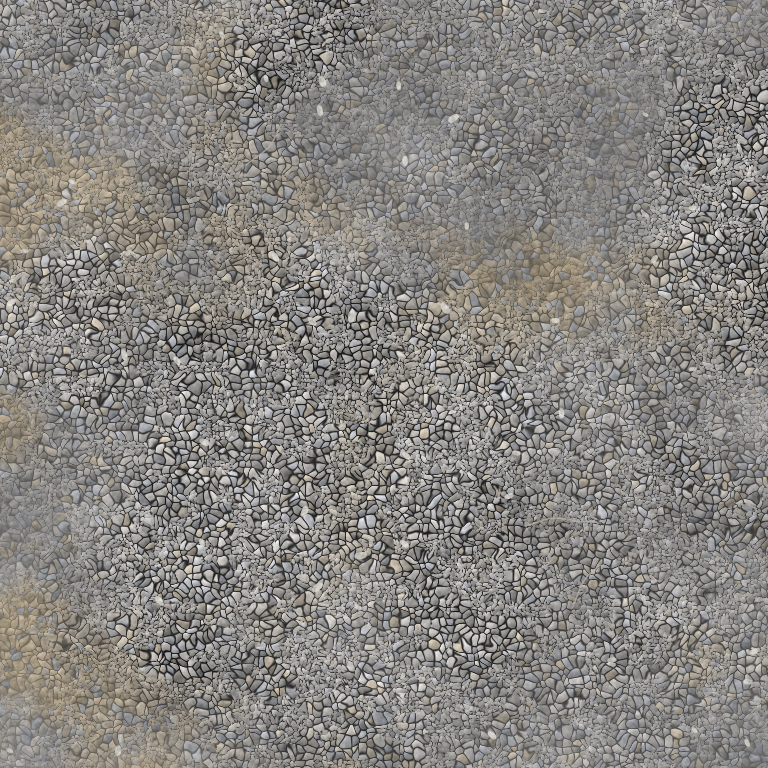
A WebGL 1 fragment shader for this texture:

```glsl
precision highp float;
// Grey gravelly soil: loose angular grains between dusty, packed patches.

uniform vec2 u_resolution;

const vec3 NEUTRAL = vec3(1.015, 1.0, 0.985);
const vec3 OCHRE = vec3(1.09, 1.0, 0.85);
const vec3 SLATE = vec3(0.98, 1.0, 1.04);
const vec3 PEBBLE = vec3(0.84, 0.83, 0.80);
const vec3 STRAW = vec3(0.72, 0.69, 0.64);
const vec2 LIGHT = vec2(-0.5, 0.85);

float hash(vec2 p) {
  return fract(sin(dot(p, vec2(127.1, 311.7))) * 43758.5453);
}

vec2 hash2(vec2 p) {
  return vec2(hash(p), hash(p + 57.3));
}

float noise(vec2 p) {
  vec2 i = floor(p);
  vec2 f = fract(p);
  f = f * f * (3.0 - 2.0 * f);
  return mix(mix(hash(i), hash(i + vec2(1.0, 0.0)), f.x),
             mix(hash(i + vec2(0.0, 1.0)), hash(i + 1.0), f.x), f.y);
}

float fbm(vec2 p) {
  float sum = 0.0;
  float amp = 0.533;
  for (int i = 0; i < 4; i++) {
    sum += amp * noise(p);
    p = mat2(1.6, 1.2, -1.2, 1.6) * p + 7.7;
    amp *= 0.5;
  }
  return sum;
}

// Cellular grains: x = gap distance, y = random tone, z = lit slope, w = random tint
vec4 grains(vec2 p) {
  vec2 cell = floor(p);
  float nearest = 8.0;
  float second = 8.0;
  vec2 id = cell;
  vec2 offset = vec2(0.0);
  for (int y = -1; y <= 1; y++) {
    for (int x = -1; x <= 1; x++) {
      vec2 c = cell + vec2(float(x), float(y));
      vec2 d = p - c - 0.08 - 0.84 * hash2(c);
      float dist = length(d) + 0.12 * hash(c + 19.1);
      if (dist < nearest) {
        second = nearest;
        nearest = dist;
        id = c;
        offset = d;
      } else {
        second = min(second, dist);
      }
    }
  }
  return vec4(second - nearest, hash(id + 3.7), dot(offset, LIGHT), hash(id + 81.9));
}

float lobe(vec2 p, vec2 center, vec2 radius) {
  return 1.0 - smoothstep(0.65, 1.15, length((p - center) / radius));
}

// How loose the soil is: 0 = smooth dust, 1 = open gravel
float looseness(vec2 p) {
  vec2 q = p + 0.16 * (vec2(fbm(p * 5.0), fbm(p * 5.0 + 31.0)) - 0.5);
  float open = lobe(q, vec2(0.42, 0.34), vec2(0.32, 0.36));
  open = max(open, lobe(q, vec2(0.92, 0.73), vec2(0.16, 0.22)));
  open = max(open, lobe(q, vec2(0.04, 0.57), vec2(0.18, 0.13)));
  open = max(open, lobe(q, vec2(0.37, 0.97), vec2(0.09, 0.10)));
  return clamp(0.34 + 0.6 * open + 1.3 * (fbm(p * 6.0 + 4.0) - 0.5), 0.0, 1.0);
}

// Sparse pale pebbles, one candidate per cell
float pebbles(vec2 p, float count, float soft) {
  vec2 id = floor(p * count);
  vec2 d = p - (id + 0.2 + 0.6 * hash2(id)) / count;
  float angle = 6.283 * hash(id + 5.0);
  float shape = length(d) * (1.0 + 0.3 * sin(2.0 * atan(d.y, d.x) + angle));
  float radius = mix(0.003, 0.006, hash(id + 9.0));
  return step(0.86, hash(id + 2.0)) * (1.0 - smoothstep(radius - soft, radius + soft, shape));
}

// Thin bent fibre through a random place
float fibre(vec2 p, float seed, float soft) {
  vec2 d = p - (0.1 + 0.8 * hash2(vec2(seed, 4.0)));
  float a = 6.283 * hash(vec2(seed, 8.0));
  d = mat2(cos(a), -sin(a), sin(a), cos(a)) * d;
  float reach = mix(0.018, 0.045, hash(vec2(seed, 6.0)));
  d.y += 0.004 * sin(d.x * 70.0 + seed);
  float dist = length(vec2(max(abs(d.x) - reach, 0.0), d.y));
  return 1.0 - smoothstep(0.0004, 0.0008 + soft, dist);
}

void main() {
  vec2 uv = gl_FragCoord.xy / u_resolution;
  float soft = 0.7 / min(u_resolution.x, u_resolution.y);
  float loose = looseness(uv);

  // Warped cells give angular grains of uneven size
  vec2 warp = vec2(noise(uv * 70.0), noise(uv * 70.0 + 23.0)) - 0.5;
  vec4 coarse = grains(uv * 98.0 + warp * 1.1);
  vec4 fine = grains(uv * 185.0 + warp * 1.5 + 40.0);
  float crumble = smoothstep(0.45, 0.65, noise(uv * 48.0 + 11.0));
  vec4 grain = mix(coarse, fine, 0.6 * crumble);

  // Light tops, dark gaps; dust fills the gaps and flattens the tops
  float grit = fbm(uv * 210.0) - 0.5;
  float top = mix(0.555, 0.635, loose) + (grain.y - 0.5) * mix(0.10, 0.27, loose);
  top += grain.z * mix(0.12, 0.24, loose) + grit * 0.22;
  float gap = mix(0.43, 0.13, loose) + grit * 0.15;
  float tone = mix(gap, top, smoothstep(0.0, mix(0.24, 0.30, loose), grain.x));
  tone += 0.16 * (fbm(uv * 9.0 + 60.0) - 0.5);

  // Ochre stains in the dust, tan and slate single grains
  float stain = smoothstep(0.52, 0.75, fbm(uv * 6.5 + 17.0)) * (1.0 - 0.7 * loose);
  vec3 tint = mix(NEUTRAL, OCHRE, max(stain, 0.55 * smoothstep(0.82, 0.95, grain.w)));
  tint = mix(tint, SLATE, 0.8 * (1.0 - smoothstep(0.12, 0.3, grain.w)));
  vec3 color = tone * tint;

  color = mix(color, PEBBLE + 0.3 * grit, 0.85 * pebbles(uv, 16.0, soft));
  for (int i = 0; i < 6; i++) {
    color = mix(color, STRAW, 0.75 * fibre(uv, float(i) + 1.0, soft));
  }
  gl_FragColor = vec4(clamp(color, 0.0, 1.0), 1.0);
}
```
